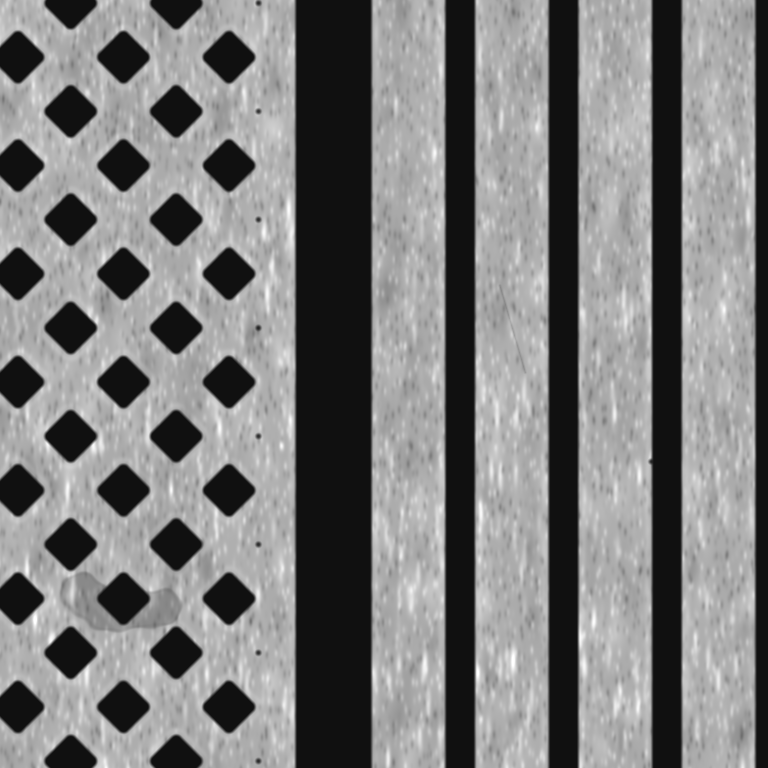
This pattern is drawn by a Shadertoy shader. Its source:

```glsl
const float BLACK = 0.062;
const float METAL = 0.675;
const float EDGE_BLUR = 0.0027;

const float PLATE_EDGE = 0.3848;      // right side of the perforated plate
const float BAR_FIRST = 0.5319;       // centre of the first bar
const float BAR_PITCH = 0.1346;
const float BAR_HALF = 0.0479;

const vec2 HOLE_FIRST = vec2(0.0234, 0.0745);
const vec2 HOLE_PITCH = vec2(0.1374, 0.1410);
const float HOLE_CORE = 0.0184;       // half side before rounding
const float HOLE_ROUND = 0.0080;
const float HOLE_LIMIT = 0.32;        // no hole centres beyond this x

const float DOT_X = 0.3365;
const float DOT_RADIUS = 0.0032;

const vec2 GRAIN_CELLS = vec2(150.0, 62.0);
const vec2 FLECK_CELLS = vec2(105.0, 22.0);
const vec2 CLOUD_CELLS = vec2(34.0, 15.0);
const float GRAIN_GAIN = 0.13;
const float FLECK_GAIN = 0.27;
const float CLOUD_GAIN = 0.10;

vec3 hash3(vec2 cell) {
    vec3 q = fract(cell.xyx * vec3(0.1031, 0.1030, 0.0973));
    q += dot(q, q.yxz + 33.33);
    return fract((q.xxy + q.yzz) * q.zyx);
}

// Cellular noise of soft spots: x is signed, y holds rare bright spots
vec2 spots(vec2 p) {
    vec2 cell = floor(p), sum = vec2(0.0);
    for (int j = -1; j <= 1; j++)
    for (int i = -1; i <= 1; i++) {
        vec2 c = cell + vec2(i, j);
        vec3 h = hash3(c + 17.0);
        vec2 d = p - c - h.xy;
        sum += vec2(2.0 * h.z - 1.0, pow(h.z, 7.0)) * exp(-8.0 * dot(d, d));
    }
    return sum;
}

float cover(float d, float blur) {
    return 1.0 - smoothstep(-blur, blur, d);
}

float capsule(vec2 p, vec2 a, vec2 b, float radius) {
    vec2 ab = b - a;
    float t = clamp(dot(p - a, ab) / dot(ab, ab), 0.0, 1.0);
    return length(p - a - ab * t) - radius;
}

// Rounded diamonds on one rectangular lattice
float holeLattice(vec2 p, vec2 origin) {
    vec2 id = floor((p - origin) / HOLE_PITCH + 0.5);
    id.x = min(id.x, floor((HOLE_LIMIT - origin.x) / HOLE_PITCH.x));
    vec2 q = p - origin - id * HOLE_PITCH;
    q = abs(vec2(q.x + q.y, q.x - q.y)) * 0.70711 - HOLE_CORE;
    return length(max(q, 0.0)) + min(max(q.x, q.y), 0.0) - HOLE_ROUND;
}

float metalDistance(vec2 p) {
    float holes = min(holeLattice(p, HOLE_FIRST),
                      holeLattice(p, HOLE_FIRST + 0.5 * HOLE_PITCH));
    float plate = max(p.x - PLATE_EDGE, -holes);
    float id = clamp(floor((p.x - BAR_FIRST) / BAR_PITCH + 0.5), 0.0, 3.0);
    float bar = abs(p.x - BAR_FIRST - id * BAR_PITCH) - BAR_HALF;
    return min(plate, bar);
}

// Brushed metal: fine grain, long flecks and broad clouds
float brushedMetal(vec2 p) {
    float density = 0.85 + 0.25 * sin(p.y * 8.0 + p.x * 9.0 + 2.0)
                  + 0.3 * smoothstep(0.4, 0.9, p.y);
    float tone = METAL + 0.012 * sin(p.x * 23.0 + sin(p.y * 11.0));
    tone += GRAIN_GAIN * spots(p * GRAIN_CELLS).x;
    tone += CLOUD_GAIN * spots(p * CLOUD_CELLS + 5.0).x;
    tone += FLECK_GAIN * density * spots(p * FLECK_CELLS + 9.0).y;
    return tone;
}

// Translucent smear with a darker rim
float stain(vec2 p) {
    float d = min(capsule(p, vec2(0.104, 0.771), vec2(0.137, 0.797), 0.025),
                  capsule(p, vec2(0.140, 0.799), vec2(0.212, 0.791), 0.023));
    d += 0.002 * sin(p.x * 150.0) * sin(p.y * 170.0);
    float pocket = cover(length(p - vec2(0.086, 0.781)) - 0.014, 0.007);
    float rim = exp(-pow(d / 0.0025, 2.0));
    return 0.20 * cover(d, 0.003) * (1.0 - 0.5 * pocket) + 0.08 * rim;
}

void mainImage(out vec4 fragColor, in vec2 fragCoord) {
    vec2 p = fragCoord / iResolution.xy;
    p.y = 1.0 - p.y;                  // measure downward from the top
    float blur = max(EDGE_BLUR, 0.75 / iResolution.y);

    float d = metalDistance(p);
    float tone = brushedMetal(p) + 0.05 * exp(-pow((d + 0.006) / 0.004, 2.0));
    tone *= 1.0 - stain(p);

    // Pin pricks beside the holes, a scratch and a nick
    float row = HOLE_FIRST.y + 0.5 * HOLE_PITCH.y;
    float dy = (fract((p.y - row) / HOLE_PITCH.y + 0.5) - 0.5) * HOLE_PITCH.y;
    float prick = length(vec2(p.x - DOT_X, dy)) - DOT_RADIUS;
    float nick = length(p - vec2(0.848, 0.601)) - 0.003;
    float scratch = capsule(p, vec2(0.651, 0.372), vec2(0.684, 0.485), 0.0005);
    tone *= 1.0 - 0.75 * cover(min(prick, nick), blur);
    tone *= 1.0 - 0.25 * cover(scratch, blur);

    fragColor = vec4(vec3(mix(BLACK, clamp(tone, 0.0, 1.0), cover(d, blur))), 1.0);
}
```
